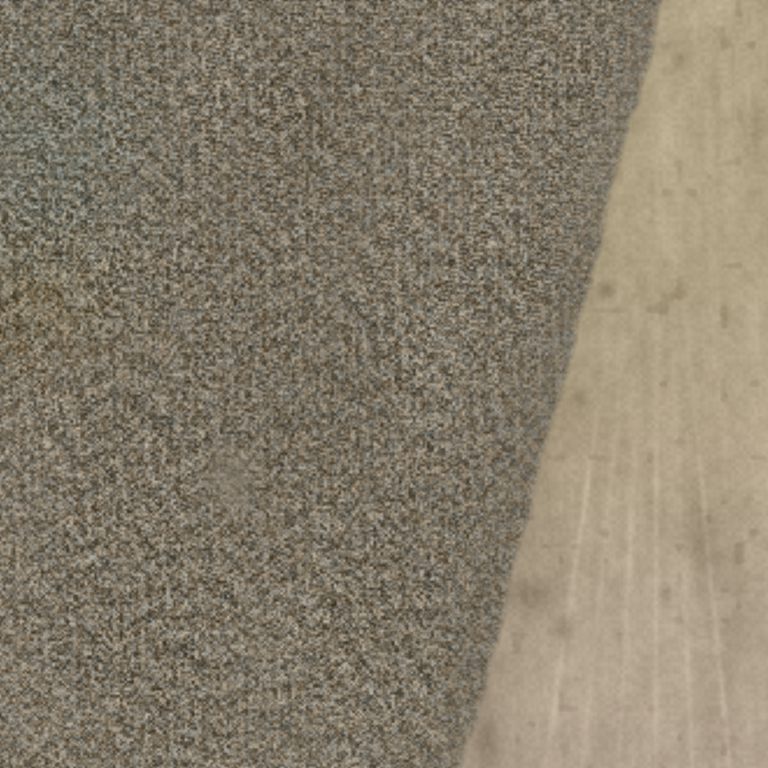
Give the GLSL for this texture, as a Shadertoy shader.

```glsl
// Draws coarse grey-brown gravel beside a slanted strip of pale, tracked sand.

float hash(vec2 p) {
    return fract(sin(dot(p, vec2(127.1, 311.7))) * 43758.545);
}

float valueNoise(vec2 p) {
    vec2 cell = floor(p);
    vec2 f = fract(p);
    f = f * f * (3.0 - 2.0 * f);
    float low = mix(hash(cell), hash(cell + vec2(1.0, 0.0)), f.x);
    float high = mix(hash(cell + vec2(0.0, 1.0)), hash(cell + 1.0), f.x);
    return mix(low, high, f.y);
}

// Layered noise centred on zero
float fbm(vec2 p) {
    float sum = 0.0;
    float amp = 0.5;
    for (int i = 0; i < 4; i++) {
        sum += amp * (valueNoise(p) - 0.5);
        p = mat2(0.8, 0.6, -0.6, 0.8) * p * 2.03 + 17.3;
        amp *= 0.5;
    }
    return sum;
}

// Soft round patch: 1 at the centre, fading out around the radius
float blob(vec2 p, vec2 centre, vec2 radius) {
    vec2 d = (p - centre) / radius;
    return exp(-dot(d, d));
}

// Boundary between gravel and sand at height y
float edgeX(float y) {
    float wobble = 0.012 * fbm(vec2(y * 12.0, 3.0)) + 0.006 * fbm(vec2(y * 60.0, 8.0));
    return 0.601 + 0.262 * y + wobble;
}

vec3 gravel(vec2 p, float edgeDist) {
    // Fine grains, calmer close to the sand
    float grain = 0.6 * (valueNoise(p * 215.0) - 0.5)
                + 0.5 * (valueNoise(p * 330.0 + 41.0) - 0.5);
    float calm = smoothstep(-0.10, 0.0, edgeDist);
    float contrast = mix(0.46, 0.27, calm) * (1.0 + 0.5 * fbm(p * 9.0));
    vec3 col = vec3(0.482, 0.450, 0.390) + grain * contrast;

    // Broad tonal and coloured drift
    col += 0.05 * fbm(p * 5.0 + 2.0);
    col += vec3(0.02, 0.0, -0.02) * (valueNoise(p * 150.0 + 9.0) - 0.5) * 2.0;
    col += vec3(-0.025, 0.0, 0.008) * blob(p, vec2(0.06, 0.80), vec2(0.13, 0.16));
    col += vec3(0.015, 0.002, -0.025) * blob(p, vec2(0.04, 0.60), vec2(0.10, 0.08));

    // Dusty patches
    float dust = blob(p, vec2(0.30, 0.375), vec2(0.032, 0.038));
    dust += 0.45 * blob(p, vec2(0.53, 0.82), vec2(0.035, 0.045));
    return mix(col, vec3(0.55, 0.51, 0.45), 0.55 * dust);
}

// Pale wheel lines fanning downward from a shared apex
float tracks(vec2 p) {
    float sum = 0.0;
    for (int i = 0; i < 6; i++) {
        float k = float(i);
        float foot = 0.71 + 0.048 * k;
        float rise = clamp(p.y / 0.85, 0.0, 1.0);
        float x = mix(foot, 0.855 + 0.006 * (k - 3.0), rise);
        float strength = 0.5 + 0.5 * hash(vec2(k, 5.0));
        float broken = 0.55 + 0.9 * valueNoise(vec2(k * 7.0, p.y * 14.0));
        float line = exp(-pow((p.x - x) / 0.0042, 2.0));
        sum += line * strength * broken;
    }
    return sum * (1.0 - smoothstep(0.25, 0.68, p.y));
}

float stains(vec2 p) {
    float sum = 0.9 * blob(p, vec2(0.788, 0.622), vec2(0.012, 0.011));
    sum += 0.5 * blob(p, vec2(0.755, 0.482), vec2(0.010, 0.012));
    sum += 0.8 * blob(p, vec2(0.688, 0.223), vec2(0.028, 0.022));
    sum += 0.5 * blob(p, vec2(0.736, 0.180), vec2(0.016, 0.014));
    sum += 0.6 * blob(p, vec2(0.925, 0.290), vec2(0.028, 0.050));
    sum += 0.6 * blob(p, vec2(0.868, 0.225), vec2(0.010, 0.015));
    sum += 0.7 * blob(p, vec2(0.634, 0.030), vec2(0.015, 0.030));
    sum += 0.4 * blob(p, vec2(0.990, 0.840), vec2(0.020, 0.030));
    return sum;
}

vec3 sand(vec2 p, float edgeDist) {
    vec3 col = mix(vec3(0.690, 0.630, 0.555), vec3(0.700, 0.645, 0.530), smoothstep(0.0, 0.7, p.y));
    col += 0.09 * fbm(p * vec2(14.0, 9.0)) + 0.07 * fbm(p * vec2(55.0, 38.0));
    col += 0.06 * fbm(vec2(p.x + 0.04 * p.y, p.y * 0.06) * 90.0);
    col += 0.045 * (valueNoise(p * 200.0) - 0.5);
    col += 0.055 * tracks(p);

    // Shaded margin, small flecks and larger stains
    col -= 0.055 * exp(-max(edgeDist, 0.0) / 0.035);
    float flecks = smoothstep(0.80, 0.98, valueNoise(p * 52.0 + 6.0));
    col -= vec3(0.060, 0.062, 0.060) * flecks;
    return col - vec3(0.150, 0.150, 0.145) * stains(p) * (0.85 + fbm(p * 45.0));
}

void mainImage(out vec4 fragColor, in vec2 fragCoord) {
    vec2 p = fragCoord / iResolution.xy;
    float edgeDist = p.x - edgeX(p.y);
    float cover = smoothstep(-0.007, 0.007, edgeDist);
    vec3 col = mix(gravel(p, edgeDist), sand(p, edgeDist), cover);
    fragColor = vec4(clamp(col, 0.0, 1.0), 1.0);
}
```
